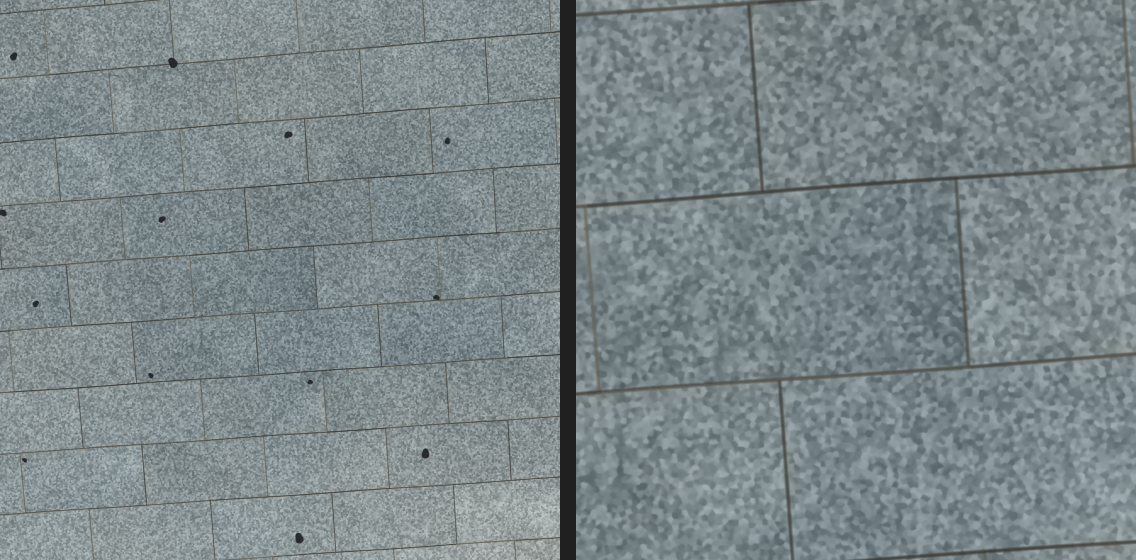
Left, the full canvas; right, a detail of the centre.
Reproduce this texture procedurally as a three.js fragment shader.

```glsl
// Blue-grey granite paving in a staggered bond, tilted and slightly in perspective.
// A warped slab grid gives joints and slab tints; cellular noise makes the grain,
// layered sines the weathering, and a low-discrepancy loop scatters dark spots.

varying vec2 vUv;

const vec3 STONE_COOL = vec3(0.498, 0.552, 0.570);
const vec3 STONE_WARM = vec3(0.530, 0.553, 0.545);
const vec3 JOINT_DARK = vec3(0.20, 0.20, 0.19);
const vec3 JOINT_TAN  = vec3(0.43, 0.42, 0.37);
const vec3 STAIN_TAN  = vec3(0.53, 0.53, 0.47);
const vec3 SPOT_DARK  = vec3(0.12, 0.13, 0.15);
const float STAGGER   = 0.475;
const int SPOT_COUNT  = 13;

float hash(vec2 p) {
  vec3 q = fract(p.xyx * vec3(0.1031, 0.1030, 0.0973));
  q += dot(q, q.yzx + 33.33);
  return fract((q.x + q.y) * q.z);
}

// Soft cellular noise: each crystal has its own brightness, edges blend.
float crystals(vec2 p) {
  vec2 cell = floor(p);
  float sum = 0.0, total = 0.0;
  for (int y = -1; y <= 1; y++) {
    for (int x = -1; x <= 1; x++) {
      vec2 id = cell + vec2(float(x), float(y));
      vec2 d = id + vec2(hash(id), hash(id + 57.3)) - p;
      float weight = exp(-5.0 * dot(d, d));
      sum += weight * hash(id + 113.7);
      total += weight;
    }
  }
  return sum / total - 0.5;
}

// Layered, turned sines for cloudy weathering, roughly -1 to 1.
float mottle(vec2 p) {
  float sum = 0.0, gain = 0.5;
  for (int i = 0; i < 5; i++) {
    p = mat2(0.8, 0.6, -0.6, 0.8) * p * 1.8 + 1.3;
    sum += gain * sin(p.x + 1.7 * sin(p.y));
    gain *= 0.6;
  }
  return sum;
}

// Row coordinate: integers lie on the sloping bed joints, counted downward.
float rowCoord(float x, float down) {
  float d = down - mix(0.1406, 0.056, x);
  return d * (mix(8.70, 8.342, x) + mix(0.371, 0.565, x) * d);
}

float slabWidth(float down) { return 0.2262 - 0.0094 * down; }

float columnCoord(float x, float down) {
  return (x - 0.0781 - 0.0872 * down) / slabWidth(down);
}

float nearestLine(float coord) { return abs(fract(coord + 0.5) - 0.5); }

float line(float dist, float halfWidth) {
  return 1.0 - smoothstep(halfWidth - 0.0008, halfWidth + 0.0010, dist);
}

// Rounded uneven blob with a soft rim; seed changes its outline.
float blob(vec2 p, float radius, float seed) {
  float a = atan(p.y, p.x);
  float rim = radius * (1.0 + 0.16 * sin(2.0 * a + seed) + 0.08 * sin(3.0 * a + 2.0 * seed));
  return 1.0 - smoothstep(rim - 0.0014, rim + 0.0014, length(p));
}

float spots(vec2 p) {
  float cover = 0.0;
  for (int i = 1; i <= SPOT_COUNT; i++) {
    float n = float(i);
    vec2 center = fract(n * vec2(0.7549, 0.5698) + vec2(0.25, 0.05));
    float radius = mix(0.0025, 0.0085, sqrt(hash(vec2(n, 4.0))));
    cover = max(cover, blob(p - center, radius, n * 2.4));
  }
  return cover;
}

void main() {
  float down = 1.0 - vUv.y;

  // Slab grid
  float row = rowCoord(vUv.x, down) + 0.004 * sin(vUv.x * 23.0 + down * 20.0);
  float rowId = floor(row);
  float column = columnCoord(vUv.x, down);
  float shifted = column - STAGGER * (1.0 - mod(rowId, 2.0)) + 0.02 * (hash(vec2(rowId, 9.0)) - 0.5);
  vec2 slab = vec2(floor(shifted), rowId) + 20.0;
  float slabTone = hash(slab);

  // Stone tint, broad light and per-slab weathering
  float clouds = mottle(vUv * 9.0 + slabTone * 30.0);
  float broad = mottle(vUv * 2.5 + 4.0);
  float lowerLight = smoothstep(0.6, 1.0, down);
  float warmth = 0.25 + 0.3 * (hash(slab + 31.0) - 0.5) + 0.5 * vUv.x * lowerLight + 0.25 * broad;
  vec3 color = mix(STONE_COOL, STONE_WARM, clamp(warmth, 0.0, 1.0));
  color += 0.036 * (slabTone - 0.5) + 0.024 * clouds + 0.014 * broad;
  color += 0.055 * lowerLight - 0.022 * smoothstep(0.5, 0.0, distance(vUv, vec2(0.55, 0.55)));
  color += 0.045 * smoothstep(0.55, 1.0, mottle(vUv * 6.0 + slabTone * 17.0));

  // Granite grain, mostly fine
  float grain = 0.85 * crystals(vUv * 330.0) + 0.2 * crystals(vUv * 165.0 + 40.0);
  color += 0.27 * grain;

  // Joints, each segment worn between dark and sandy
  float bedDist = nearestLine(row) / 8.8;
  float headDist = nearestLine(shifted) * slabWidth(down);
  float bedWear = hash(vec2(floor(column * 2.0), floor(row + 0.5)) + 60.0);
  float headWear = hash(vec2(floor(shifted + 0.5), rowId) + 90.0);
  bedWear = clamp(0.6 * bedWear + 0.3 * lowerLight + 0.15 * clouds, 0.0, 1.0);
  float halo = exp(-min(bedDist, headDist) * 200.0) * smoothstep(-0.2, 0.8, clouds);
  color = mix(color, STAIN_TAN, 0.35 * halo);
  color = mix(color, mix(JOINT_DARK, JOINT_TAN, headWear), 0.7 * line(headDist, 0.0009));
  color = mix(color, mix(JOINT_DARK, JOINT_TAN, bedWear), 0.85 * line(bedDist, 0.0010));

  // Dark spots trodden into the surface
  color = mix(color, SPOT_DARK, 0.92 * spots(vUv));
  gl_FragColor = vec4(color, 1.0);
}
```
